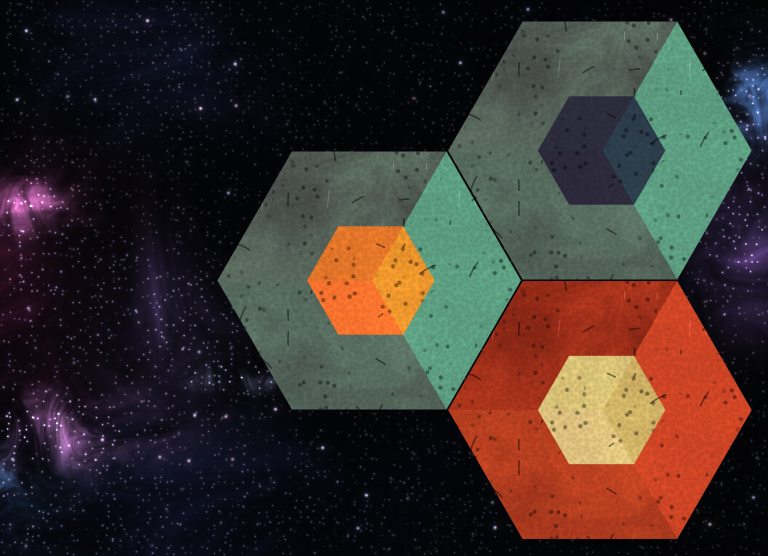
Write a Shadertoy shader that draws this background.

```glsl
const vec2 HEX_SIZE = vec2(0.2364, 0.232); // apothems: slanted sides, flat sides
const float CORE_RATIO = 0.42;

vec2 hash2(vec2 c) {
    vec3 q = fract(c.xyx * vec3(0.1031, 0.1030, 0.0973));
    q += dot(q, q.yzx + 33.33);
    return fract((q.xx + q.yz) * q.zy);
}

// Layered, warped sines, about 0 to 1
float waves(vec2 p) {
    float sum = 0.5, amp = 0.42;
    for (int i = 0; i < 6; i++) {
        p = mat2(0.8, 0.6, -0.6, 0.8) * p * 1.8;
        p += 0.6 * sin(p.yx * 1.3 + float(i) * 2.1);
        sum += amp * sin(p.x) * sin(p.y);
        amp *= 0.62;
    }
    return clamp(sum, 0.0, 1.0);
}

// Distance to the nearest scattered cell point
float cellular(vec2 p) {
    vec2 c = floor(p);
    float d = 2.0;
    for (int y = -1; y <= 1; y++)
        for (int x = -1; x <= 1; x++) {
            vec2 n = c + vec2(x, y);
            d = min(d, length(n + hash2(n + 50.0) - p));
        }
    return d;
}

float glow(vec2 p, vec2 center, vec2 radius) {
    vec2 d = (p - center) / radius;
    return exp(-dot(d, d));
}

float stars(vec2 p, float scale, float radius, float rarity) {
    vec2 c = floor(p * scale), r = hash2(c + scale);
    float d = length(fract(p * scale) - 0.2 - 0.6 * r) / scale;
    float power = smoothstep(rarity, 1.0, hash2(c + 91.0).x);
    return power * (exp(-d * d / (radius * radius)) + 0.12 * exp(-d / (radius * 2.0)));
}

float scratches(vec2 p, float angle, float spread, float rarity) {
    vec2 c = floor(p), r = hash2(c + 13.0);
    float a = angle + spread * (r.x - 0.5);
    vec2 d = mat2(cos(a), -sin(a), sin(a), cos(a)) * (fract(p) - 0.5);
    d.y += 0.5 * (r.y - 0.5) * d.x * d.x;
    d.x -= clamp(d.x, -0.4 * r.y, 0.4 * r.y);
    return (1.0 - smoothstep(0.01, 0.06, length(d))) * step(rarity, hash2(c + 37.0).y);
}

vec3 space(vec2 p) {
    float cloud = waves(p * 5.0 + 1.7);
    float wisp = waves(p * 11.0 + 4.0);
    float body = 0.25 + 1.3 * cloud * cloud;
    float crest = 2.4 * wisp * wisp * (0.35 + cloud);
    vec3 haze = vec3(0.24, 0.06, 0.15) * glow(p, vec2(0.03, 0.48), vec2(0.15, 0.18));
    haze += vec3(0.17, 0.13, 0.24) * glow(p, vec2(0.31, 0.42), vec2(0.13, 0.13));
    haze += vec3(0.04, 0.05, 0.11) * glow(p, vec2(0.25, 0.08), vec2(0.45, 0.14));
    haze += vec3(0.03, 0.04, 0.08) * glow(p, vec2(0.28, 0.92), vec2(0.28, 0.16));
    haze += vec3(0.26, 0.18, 0.36) * glow(p, vec2(1.36, 0.57), vec2(0.10, 0.13));
    vec3 bright = vec3(0.38, 0.24, 0.38) * glow(p, vec2(0.08, 0.23), vec2(0.15, 0.06));
    bright += vec3(0.36, 0.20, 0.33) * glow(p, vec2(0.02, 0.63), vec2(0.10, 0.045));
    bright += vec3(0.50, 0.50, 0.65) * glow(p, vec2(0.43, 0.32), vec2(0.07, 0.018));
    bright += vec3(0.15, 0.23, 0.36) * glow(p, vec2(1.37, 0.80), vec2(0.08, 0.09));
    bright += vec3(0.08, 0.14, 0.20) * glow(p, vec2(0.0, 0.10), vec2(0.09, 0.10));
    vec3 col = vec3(0.010, 0.013, 0.022) + haze * body + bright * crest;
    float density = 0.35 + 4.0 * dot(haze + bright, vec3(0.33));
    float light = 0.6 * density * stars(p, 95.0, 0.0016, 0.55);
    light += 0.7 * density * stars(p, 42.0, 0.0019, 0.6);
    light += 0.9 * stars(p, 13.0, 0.0028, 0.55);
    return col + light * mix(vec3(0.65, 0.75, 1.0), vec3(1.0, 0.8, 0.95), cloud);
}

float hexagon(vec2 q, vec2 size) {
    q = abs(q);
    return max(dot(q, vec2(0.866, 0.5)) - size.x, q.y - size.y);
}

float rightFace(vec2 q, float aa) {
    return smoothstep(-aa, aa, 0.866 * q.x - 0.5 * abs(q.y));
}

// Palette columns: upper left, lower left, right
vec3 facets(vec2 q, mat3 palette, float aa) {
    vec3 left = mix(palette[1], palette[0], smoothstep(-aa, aa, q.y));
    return mix(left, palette[2], rightFace(q, aa));
}

// Grime, grain, specks and scratches
vec3 weather(vec3 col, vec2 q, float grime) {
    float stain = waves(q * 8.0 + 2.0) * grime;
    col *= mix(vec3(1.06), vec3(0.78, 0.70, 0.74), stain);
    col *= 0.92 + 0.15 * cellular(q * 130.0);
    float speck = 1.0 - smoothstep(0.08, 0.2, cellular(q * 38.0));
    col *= 1.0 - 0.4 * speck * smoothstep(0.45, 0.75, waves(q * 14.0));
    col *= 1.0 - 0.45 * scratches(q * 24.0, 0.5, 2.4, 0.78);
    float pale = scratches(q * vec2(34.0, 17.0) + 5.0, 1.5, 0.4, 0.8);
    return col + 0.13 * pale * smoothstep(0.03, 0.2, q.y);
}

vec3 tile(vec3 col, vec2 q, mat3 outer, mat3 core, float aa) {
    float body = hexagon(q, HEX_SIZE);
    vec2 apex = q - vec2(0.005, 0.0);
    float inner = hexagon(q - vec2(0.003, 0.0), HEX_SIZE * CORE_RATIO);
    float shade = mix(0.7 + 0.6 * smoothstep(0.05, 0.23, q.y), 0.2, rightFace(apex, aa));
    vec3 paint = weather(facets(apex, outer, aa), q, shade);
    vec3 center = weather(facets(apex, core, aa), q, 0.25);
    paint = mix(center, paint, smoothstep(-aa, aa, inner));
    return mix(paint, col, smoothstep(-aa, aa, body));
}

void mainImage(out vec4 fragColor, in vec2 fragCoord) {
    vec2 p = fragCoord / iResolution.y;
    float aa = 0.7 / iResolution.y;
    mat3 teal = mat3(0.36, 0.43, 0.38, 0.35, 0.44, 0.385, 0.36, 0.62, 0.505);
    mat3 red = mat3(0.68, 0.21, 0.11, 0.74, 0.26, 0.13, 0.80, 0.27, 0.145);
    mat3 orange = mat3(0.88, 0.46, 0.16, 0.96, 0.45, 0.18, 0.91, 0.58, 0.17);
    mat3 navy = mat3(0.17, 0.17, 0.235, 0.17, 0.16, 0.23, 0.17, 0.235, 0.29);
    mat3 cream = mat3(0.84, 0.76, 0.46, 0.86, 0.76, 0.49, 0.80, 0.69, 0.39);

    vec3 col = space(p);
    col = tile(col, p - vec2(0.664, 0.4955), teal, orange, aa);
    col = tile(col, p - vec2(1.079, 0.7293), teal, navy, aa);
    col = tile(col, p - vec2(1.079, 0.2626), red, cream, aa);
    fragColor = vec4(clamp(col, 0.0, 1.0), 1.0);
}
```
